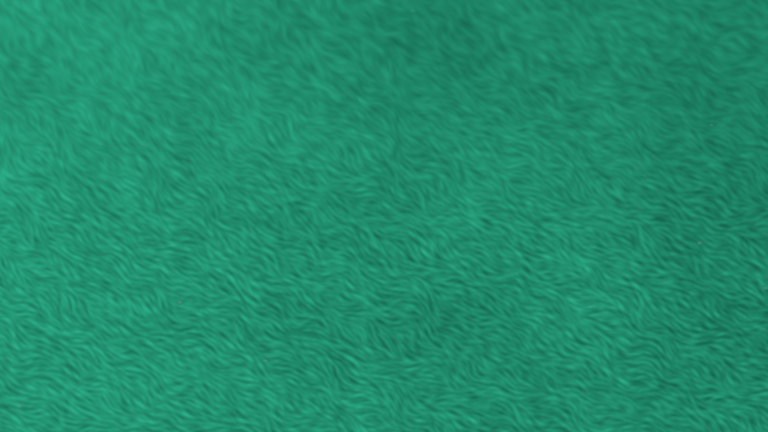
Write a Shadertoy shader that draws this texture.

```glsl
// Green felt seen at a shallow angle: short leaning fibres, crisp in the near
// part and soft in the far part, over cloudy nap and a left-to-right fall of
// light. Fibres are gradient noise smeared along a wandering direction.

const vec3 DEEP_GREEN = vec3(0.100, 0.470, 0.360);
const vec3 PALE_GREEN = vec3(0.150, 0.620, 0.480);
const vec3 LINT       = vec3(0.36, 0.56, 0.49);

// Lengths are in canvas heights, angles in radians.
const float FIBRE_WIDTH  = 0.0100;
const float FIBRE_LENGTH = 0.022;
const float FIBRE_GAIN   = 1.75;
const float SOFT_WIDTH   = 0.018;
const float SOFT_LENGTH  = 0.028;
const float SOFT_GAIN    = 1.05;
const float LEAN         = -0.42;
const float LEAN_SPREAD  = 1.3;
const float MOTTLE_SIZE  = 0.050;
const float CLOUD_SIZE   = 0.22;
const float LINT_CELL    = 0.13;
const float LINT_SHARE   = 0.07;
const int   TAPS         = 9;

// Integer hash giving two values from 0 to 1.
vec2 hash2(vec2 cell) {
    uvec2 v = uvec2(ivec2(cell) + 4096);
    v = v * 1664525u + 1013904223u;
    v.x += v.y * 1664525u;
    v.y += v.x * 1664525u;
    v ^= v >> 16u;
    v.x += v.y * 1664525u;
    v.y += v.x * 1664525u;
    v ^= v >> 16u;
    return vec2(v & 65535u) / 65535.0;
}

float cornerSlope(vec2 cell, vec2 offset) {
    float a = 6.2832 * hash2(cell).x;
    return dot(vec2(cos(a), sin(a)), offset);
}

// Gradient noise, about -0.7 to 0.7.
float gradientNoise(vec2 p) {
    vec2 i = floor(p), f = p - i;
    vec2 u = f * f * f * (f * (f * 6.0 - 15.0) + 10.0);
    vec2 e = vec2(0.0, 1.0);
    float low  = mix(cornerSlope(i, f), cornerSlope(i + e.yx, f - e.yx), u.x);
    float high = mix(cornerSlope(i + e.xy, f - e.xy), cornerSlope(i + e.yy, f - e.yy), u.x);
    return mix(low, high, u.y);
}

// Noise averaged along a direction, which draws it out into strands.
float strands(vec2 p, vec2 along, float width, float len) {
    const mat2 TURN = mat2(0.83, 0.56, -0.56, 0.83);
    float sum = 0.0, total = 0.0;
    for (int i = 0; i < TAPS; i++) {
        float s = float(i) / float(TAPS - 1) - 0.5;
        float weight = 1.0 - 1.2 * abs(s);
        sum += weight * gradientNoise(TURN * (p + along * s * len) / width);
        total += weight;
    }
    return sum / total;
}

// Soft round patch, 1 at its centre.
float patchAt(vec2 uv, vec2 centre, vec2 radius) {
    vec2 d = (uv - centre) / radius;
    return exp(-dot(d, d));
}

// Sparse pale specks, one possible in each cell.
float lintMask(vec2 p) {
    vec2 cell = floor(p / LINT_CELL);
    vec2 place = 0.2 + 0.6 * hash2(cell + 37.0);
    vec2 d = p - (cell + place) * LINT_CELL;
    float present = step(hash2(cell + 91.0).y, LINT_SHARE);
    return present * (1.0 - smoothstep(0.001, 0.006, length(d * vec2(0.8, 1.3))));
}

void mainImage(out vec4 fragColor, in vec2 fragCoord) {
    vec2 uv = fragCoord / iResolution.xy;
    vec2 p = fragCoord / iResolution.y;

    // Broad light and cloudy nap
    float shade = 0.57 + 0.50 * (0.46 - uv.x);
    shade -= 0.24 * patchAt(uv, vec2(0.58, 0.90), vec2(0.16, 0.20));
    shade -= 0.16 * patchAt(uv, vec2(0.98, 0.62), vec2(0.14, 0.25));
    shade -= 0.14 * patchAt(uv, vec2(0.53, 0.24), vec2(0.14, 0.12));
    shade += 0.12 * patchAt(uv, vec2(0.74, 0.45), vec2(0.16, 0.20));
    shade += 0.26 * gradientNoise(p / CLOUD_SIZE + 5.3);
    shade += 0.32 * gradientNoise(p / MOTTLE_SIZE + 17.7);

    // Fibre direction, steeper toward the far left
    float angle = LEAN + LEAN_SPREAD * gradientNoise(p / 0.07 + 31.4);
    angle -= 0.5 * uv.y * (1.0 - uv.x);
    vec2 along = vec2(cos(angle), sin(angle));

    // Crisp fibres near, soft ones far
    float blur = smoothstep(0.30, 1.0, uv.y);
    float crisp = strands(p, along, FIBRE_WIDTH, FIBRE_LENGTH);
    float soft = strands(p + 3.1, along, SOFT_WIDTH, SOFT_LENGTH);
    shade += FIBRE_GAIN * crisp * mix(1.0, 0.22, blur);
    shade += SOFT_GAIN * soft * mix(0.55, 0.85, blur);

    vec3 felt = mix(DEEP_GREEN, PALE_GREEN, clamp(shade, -0.4, 1.4));
    felt = mix(felt, LINT, 0.7 * lintMask(p) * (1.0 - 0.5 * blur));
    fragColor = vec4(felt, 1.0);
}
```
